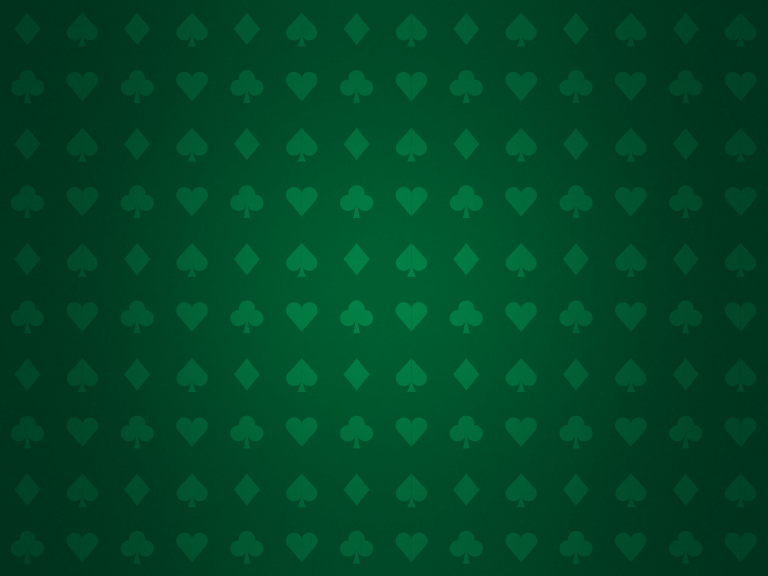
Reproduce this pattern procedurally as a WebGL 1 fragment shader.

```glsl
precision highp float;
// Card suits in alternating rows on dark green felt, lit softly from the centre.

#define CELLS vec2(14.0, 10.0)          // suits across and down, both even
#define FELT_CENTER vec3(0.0, 0.372, 0.195)
#define FELT_EDGE vec3(0.0, 0.182, 0.105)
#define SUIT_CENTER vec3(0.01, 0.505, 0.275)
#define SUIT_EDGE vec3(0.0, 0.235, 0.135)
#define FALLOFF vec2(0.86, 0.46)        // darkening towards the sides and top
#define GRAIN 0.008
#define GRAIN_CELLS vec2(256.0, 192.0)

uniform vec2 u_resolution;

const float PI = 3.14159265;

float hash(vec2 p) {
  return fract(sin(dot(p, vec2(12.9898, 78.233))) * 43758.5453);
}

// Hull of a sharp tip and a circle, mirrored in x: two lobes meeting in a point.
float lobes(vec2 p, vec2 tip, vec2 center, float radius) {
  vec2 axis = center - tip;
  float len = length(axis);
  axis /= len;
  p = vec2(abs(p.x), p.y) - tip;
  vec2 q = vec2(abs(p.x * axis.y - p.y * axis.x), dot(p, axis));
  float s = radius / len;
  float c = sqrt(1.0 - s * s);
  float k = dot(q, vec2(s, c));
  if (k < 0.0) return length(q);
  if (k > c * len) return length(q - vec2(0.0, len)) - radius;
  return dot(q, vec2(c, -s));
}

// Foot that flares from a thin neck down to its base.
float stem(vec2 p, float top, float base, float halfWidth) {
  float t = clamp((top - p.y) / (top - base), 0.0, 1.0);
  float side = abs(p.x) - mix(0.018, halfWidth, t * t);
  return max(side, max(p.y - top, base - p.y));
}

float diamond(vec2 p) {
  vec2 size = vec2(0.226, 0.28);
  p = abs(p);
  return (p.x * size.y + p.y * size.x - size.x * size.y) / length(size);
}

float heart(vec2 p) {
  return lobes(p, vec2(0.0, -0.258), vec2(0.134, 0.112), 0.14);
}

float spade(vec2 p) {
  float body = lobes(p, vec2(0.0, 0.28), vec2(0.133, -0.065), 0.137);
  return min(body, stem(p, -0.1, -0.305, 0.075));
}

float club(vec2 p) {
  float top = length(p - vec2(0.0, 0.143)) - 0.14;
  float sides = length(vec2(abs(p.x) - 0.147, p.y + 0.022)) - 0.14;
  float heartwood = length(p - vec2(0.0, 0.03)) - 0.06;
  return min(min(top, sides), min(heartwood, stem(p, 0.0, -0.285, 0.06)));
}

// Diamonds and spades share the odd rows, clubs and hearts the even ones.
float suit(vec2 p, vec2 cell) {
  bool oddColumn = mod(cell.x, 2.0) > 0.5;
  if (mod(cell.y, 2.0) > 0.5) return oddColumn ? spade(p) : diamond(p);
  return oddColumn ? heart(p) : club(p);
}

void main() {
  vec2 uv = gl_FragCoord.xy / u_resolution;

  // Suit grid, measured in row heights so the shapes keep their proportions
  vec2 grid = uv * CELLS;
  float aspect = u_resolution.x / u_resolution.y;
  vec2 p = (fract(grid) - 0.5) * vec2(aspect * CELLS.y / CELLS.x, 1.0);
  float pixel = CELLS.y / u_resolution.y;
  float mask = 1.0 - smoothstep(-0.7 * pixel, 0.7 * pixel, suit(p, floor(grid)));

  // Periodic vignette, smooth across all four edges
  vec2 wave = sin(PI * (uv - 0.5));
  vec2 light = 1.0 - FALLOFF * wave * wave;
  float shade = 1.0 - light.x * light.y;

  vec3 felt = mix(FELT_CENTER, FELT_EDGE, shade);
  vec3 ink = mix(SUIT_CENTER, SUIT_EDGE, shade);
  vec3 color = mix(felt, ink, mask);

  // Faint woven grain
  float grain = hash(floor(uv * GRAIN_CELLS)) - 0.5;
  color += GRAIN * grain * vec3(0.2, 1.0, 0.6);

  gl_FragColor = vec4(clamp(color, 0.0, 1.0), 1.0);
}
```
